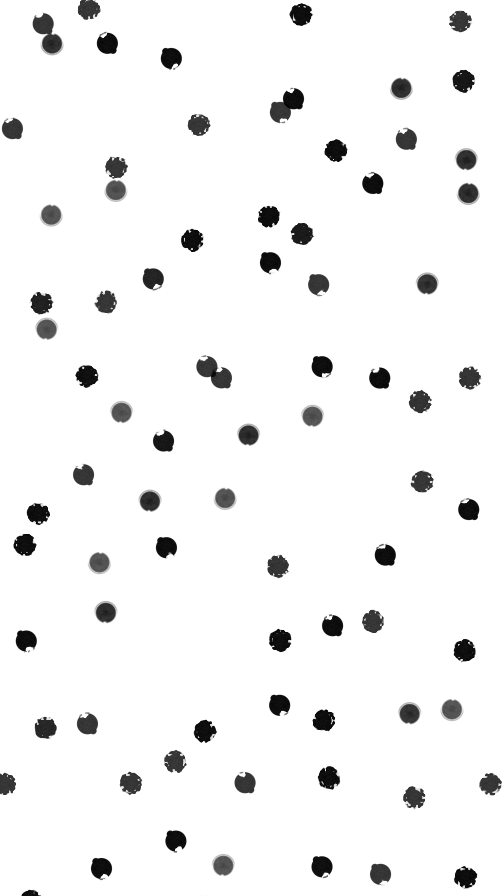
This pattern is drawn by a Shadertoy shader. Its source:

```glsl
vec3 hash32(vec2 p) {
    vec3 q = fract(p.xyx * vec3(0.1031, 0.1030, 0.0973));
    q += dot(q, q.yxz + 33.33);
    return fract((q.xxy + q.yzz) * q.zyx);
}

float noise(vec2 p) {
    vec2 i = floor(p), f = fract(p);
    f = f * f * (3.0 - 2.0 * f);
    return mix(mix(hash32(i).x, hash32(i + vec2(1, 0)).x, f.x),
               mix(hash32(i + vec2(0, 1)).x, hash32(i + vec2(1, 1)).x, f.x), f.y);
}

float inside(float dist, float soft) {
    return smoothstep(soft, -soft, dist);
}

// Smooth disc with a small nick, a darker core and a faint halo on one side
float haloDot(vec2 p, float grain, float soft) {
    float r = length(p);
    float body = inside(max(r - 0.9, 0.2 - length(p - vec2(0.1, 1.0))), soft + 0.04);
    float halo = 0.35 * inside(abs(r - 0.98) - 0.07, soft) * smoothstep(0.3, -0.5, p.y);
    return max(body * (0.9 + 0.1 * smoothstep(0.5, 0.0, r) + 0.05 * grain), halo);
}

// Disc with a speckled bite on one side and a blunt tip on the other
float bittenDot(vec2 p, float grain, float soft) {
    float disc = min(length(p) - 0.94, length(p - vec2(0.5, -0.62)) - 0.32);
    float bite = length(p - vec2(-0.35, 0.9)) - 0.38 - 0.2 * (grain - 0.5);
    float body = inside(max(disc, -bite), soft);
    float rim = inside(abs(length(p) - 0.96) - 0.07, soft) * inside(bite - 0.1, soft);
    return max(body, rim * 0.65 * smoothstep(0.35, 0.7, grain));
}

// Ragged disc with chips missing near its edge
float chippedDot(vec2 p, float grain, float soft) {
    float r = length(p);
    float body = inside(r - 1.07 + 0.2 * grain, soft);
    float chips = inside(abs(r - 0.82) - 0.12, soft) * smoothstep(0.6, 0.8, grain);
    return body * (1.0 - 0.85 * chips);
}

void mainImage(out vec4 fragColor, in vec2 fragCoord) {
    const float columns = 7.0;
    const float radius = 0.0222;
    vec2 uv = fragCoord / iResolution.x;
    vec2 home = floor(uv * columns);
    float soft = 0.7 / (radius * iResolution.x);
    float paper = 1.0;

    // Scatter one dot in most cells; overlapping ink multiplies
    for (int y = -1; y <= 1; y++)
    for (int x = -1; x <= 1; x++) {
        vec2 cell = home + vec2(x, y);
        vec3 place = hash32(cell + 17.0);
        vec3 look = hash32(cell + 71.0);
        if (place.z > 0.9) continue;

        vec2 center = (cell + 0.06 + 0.88 * place.xy) / columns;
        vec2 p = (uv - center) / radius;
        if (dot(p, p) > 2.0) continue;

        // Stamps appear upright or upside down
        p *= look.y < 0.5 ? -1.0 : 1.0;
        float grain = noise(p * 4.5 + 40.0 * look.xz + 20.0);
        float tone = mix(0.05, 0.21, smoothstep(0.3, 0.7, look.z));
        float cover;
        if (look.x < 0.28) {
            cover = haloDot(p, grain, soft);
            tone += 0.07;
        } else if (look.x < 0.66) {
            cover = bittenDot(p, grain, soft);
        } else {
            cover = chippedDot(p, grain, soft);
        }
        tone += 0.04 * (noise(p * 7.0 + 90.0) - 0.5);
        paper *= mix(1.0, tone, clamp(cover, 0.0, 1.0));
    }

    fragColor = vec4(vec3(paper), 1.0);
}
```
